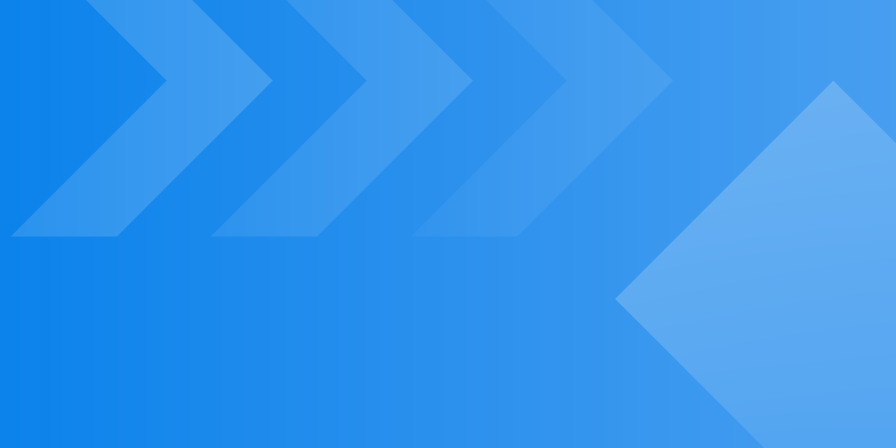
A Shadertoy shader for this background:

```glsl
// A blue left-to-right gradient with three fading chevrons and a large diamond.
// Shapes are distance functions in units of the canvas height, and each one
// blends a translucent white sheen over the gradient.

const vec3 DEEP_BLUE = vec3(0.043, 0.512, 0.922);
const vec3 MID_BLUE = vec3(0.170, 0.567, 0.930);
const vec3 LIGHT_BLUE = vec3(0.282, 0.622, 0.940);
const vec3 SHEEN = vec3(1.0);
const float DIAGONAL = 0.70711;

// Coverage of a signed distance, smoothed over one pixel.
float coverage(float dist, float pixel) {
    return clamp(0.5 - dist / pixel, 0.0, 1.0);
}

// Right-pointing chevron with 45 degree arms; q is relative to its tip.
float chevronDistance(vec2 q, float thickness, float armDrop) {
    float alongTip = q.x + abs(q.y);
    float band = (abs(alongTip + 0.5 * thickness) - 0.5 * thickness) * DIAGONAL;
    return max(band, -q.y - armDrop);
}

float diamondDistance(vec2 q, float radius) {
    return (abs(q.x) + abs(q.y) - radius) * DIAGONAL;
}

vec3 backgroundGradient(float t) {
    vec3 leftHalf = mix(DEEP_BLUE, MID_BLUE, clamp(2.0 * t, 0.0, 1.0));
    return mix(leftHalf, LIGHT_BLUE, clamp(2.0 * t - 1.0, 0.0, 1.0));
}

void mainImage(out vec4 fragColor, in vec2 fragCoord) {
    vec2 p = fragCoord / iResolution.y;
    float pixel = 1.0 / iResolution.y;
    vec3 color = backgroundGradient(fragCoord.x / iResolution.x);

    // Chevrons: evenly spaced, fainter to the right and toward the lower left.
    const vec2 firstTip = vec2(0.609, 0.820);
    const float spacing = 0.4466;
    const float thickness = 0.237;
    const float armDrop = 0.348;
    for (int i = 0; i < 3; i++) {
        float index = float(i);
        vec2 q = p - firstTip - vec2(index * spacing, 0.0);
        float towardTip = clamp(1.0 + q.x / 0.583, 0.0, 1.0);
        float opacity = mix(0.125, 0.165, towardTip) - 0.043 * index;
        color = mix(color, SHEEN, opacity * coverage(chevronDistance(q, thickness, armDrop), pixel));
    }

    // Diamond: brightest along its upper-left side.
    const vec2 diamondCenter = vec2(1.860, 0.333);
    const float diamondRadius = 0.487;
    vec2 q = p - diamondCenter;
    float acrossDiamond = clamp(0.5 + 0.5 * (q.x - q.y) / diamondRadius, 0.0, 1.0);
    float diamondOpacity = mix(0.20, 0.06, acrossDiamond);
    color = mix(color, SHEEN, diamondOpacity * coverage(diamondDistance(q, diamondRadius), pixel));

    fragColor = vec4(color, 1.0);
}
```
